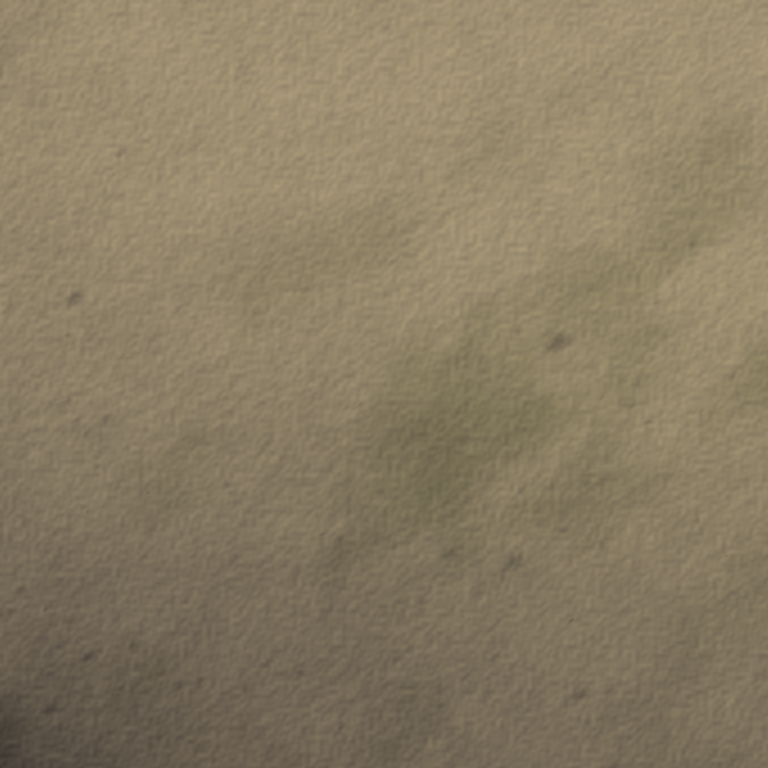
This texture is drawn by a three.js fragment shader. Its source:

```glsl
// Weathered plaster wall in dim light: a soft tone gradient with a dark corner,
// diagonal smudges of layered noise, fine embossed grain, and scattered pits
// from jittered cells. All parts add to one tone that picks the colour.
varying vec2 vUv;

const vec3 SHADOW = vec3(0.27, 0.24, 0.22);
const vec3 PLASTER = vec3(0.635, 0.575, 0.455);
const vec3 OLIVE_TINT = vec3(-0.004, 0.004, -0.016);
const float STREAK_ANGLE = 0.6;

float hash(vec2 p) {
  vec3 q = fract(vec3(p.xyx) * 0.1031);
  q += dot(q, q.yzx + 33.33);
  return fract((q.x + q.y) * q.z);
}

float valueNoise(vec2 p) {
  vec2 cell = floor(p);
  vec2 f = fract(p);
  f = f * f * (3.0 - 2.0 * f);
  float low = mix(hash(cell), hash(cell + vec2(1.0, 0.0)), f.x);
  float high = mix(hash(cell + vec2(0.0, 1.0)), hash(cell + 1.0), f.x);
  return mix(low, high, f.y);
}

float layeredNoise(vec2 p) {
  float sum = 0.0;
  float amplitude = 0.5;
  for (int i = 0; i < 5; i++) {
    sum += amplitude * valueNoise(p);
    p = mat2(0.8, 0.6, -0.6, 0.8) * p * 2.03 + 17.3;
    amplitude *= 0.5;
  }
  return sum;
}

vec2 rotate(vec2 p, float angle) {
  float c = cos(angle);
  float s = sin(angle);
  return vec2(c * p.x + s * p.y, c * p.y - s * p.x);
}

// Difference of two shifted samples, so grains look lit from one side.
float embossedGrain(vec2 p, float frequency) {
  vec2 q = p * frequency;
  return valueNoise(q) - valueNoise(q + vec2(0.55, -0.6));
}

// Soft oval spots, one at most per cell; density is the share of filled cells.
float pits(vec2 p, float frequency, float density, float radius) {
  vec2 q = p * frequency;
  vec2 home = floor(q);
  float depth = 0.0;
  for (int y = -1; y <= 1; y++) {
    for (int x = -1; x <= 1; x++) {
      vec2 cell = home + vec2(float(x), float(y));
      vec2 center = cell + vec2(hash(cell + 3.7), hash(cell + 41.9));
      vec2 d = rotate(q - center, STREAK_ANGLE) * vec2(0.75, 1.25);
      float size = radius * mix(0.5, 1.3, hash(cell + 71.3));
      float filled = step(hash(cell + 113.1), density);
      float strength = mix(0.4, 1.0, hash(cell + 9.2));
      float spot = 1.0 - smoothstep(0.1 * size, size, length(d));
      depth = max(depth, filled * strength * spot);
    }
  }
  return depth;
}

// Broad light: brighter toward the top right, falling off at the lower left.
float wallLight(vec2 p) {
  float rise = smoothstep(-0.1, 0.88, p.y + 0.2 * (p.x - 0.5));
  float corner = exp(-4.5 * length(p * vec2(0.7, 1.3)));
  float topLeft = exp(-9.0 * length((p - vec2(0.0, 0.95)) * vec2(1.3, 0.7)));
  return mix(0.57, 0.97, rise) - 0.5 * corner - 0.16 * topLeft;
}

// Diagonal band across the wall where dirt gathers.
float dirtBand(vec2 p) {
  float offset = (p.y - 0.22 - 0.36 * p.x) / 0.24;
  return exp(-offset * offset);
}

void main() {
  vec2 p = vUv;
  float band = dirtBand(p);

  // Smudges drawn out along the streak direction.
  vec2 streak = rotate(p, STREAK_ANGLE) * vec2(4.0, 8.5);
  float cloud = layeredNoise(streak + 5.2);
  float smudge = smoothstep(0.46, 0.74, cloud) * (0.3 + 0.7 * band);
  float mottle = layeredNoise(p * 16.0 + 31.0) - 0.48;

  // Fine grain at two sizes.
  float grain = 0.14 * embossedGrain(p, 170.0) + 0.08 * embossedGrain(p + 2.3, 85.0);
  grain += 0.06 * (valueNoise(p * 120.0 + 60.0) - 0.5);

  // Ragged stains and tiny pits, denser in the dirty band.
  vec2 ragged = p + 0.012 * (vec2(layeredNoise(p * 55.0), layeredNoise(p * 55.0 + 90.0)) - 0.5);
  float lowerLeft = 1.0 - smoothstep(0.3, 1.1, p.x + 0.5 * p.y);
  float stains = pits(ragged, 13.0, 0.03 + 0.16 * band * lowerLeft, 0.24);
  float specks = pits(ragged + 4.1, 42.0, 0.025 + 0.06 * band, 0.36);

  float tone = wallLight(p) + grain + 0.15 * mottle;
  tone -= 0.2 * smudge + 0.3 * stains + 0.17 * specks;

  vec3 color = mix(SHADOW, PLASTER, clamp(tone, -0.1, 1.12));
  color += OLIVE_TINT * (smudge + 0.5 * smoothstep(0.2, 0.9, p.x) * band);
  gl_FragColor = vec4(color, 1.0);
}
```
